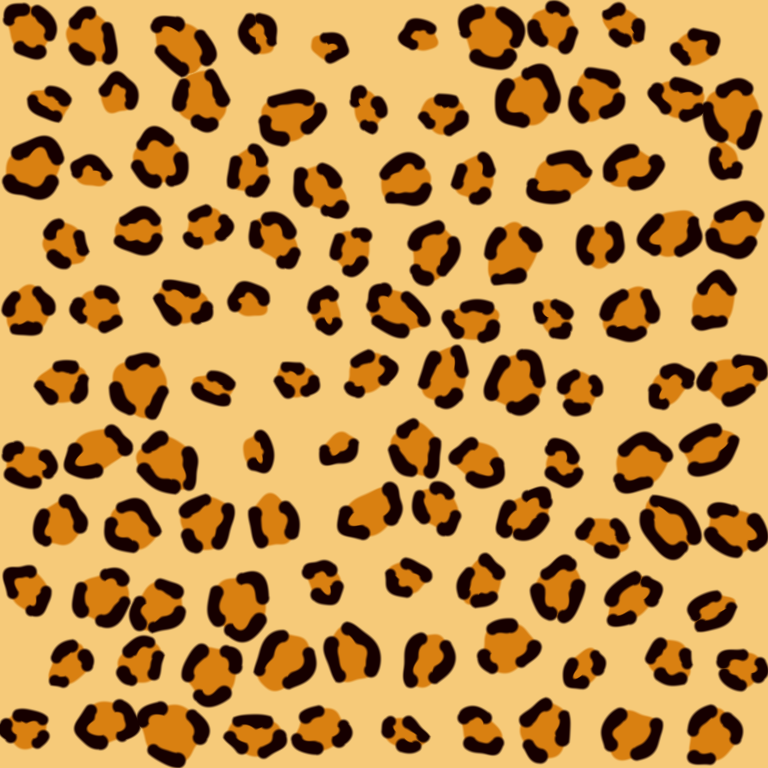
Give the GLSL for this pattern, as a WebGL 2 fragment shader.

```glsl
#version 300 es
precision highp float;

uniform vec2 u_resolution;
out vec4 fragColor;

const float TAU = 6.2831853;
const vec2 GRID = vec2(10.0, 11.0);
const vec3 SAND = vec3(0.965, 0.792, 0.474);
const vec3 AMBER = vec3(0.852, 0.500, 0.066);
const vec3 INK = vec3(0.088, 0.0, 0.0);

float hash(vec2 cell, float salt) {
    vec3 v = fract(vec3(cell.xyx + salt * 7.31) * vec3(0.1031, 0.1030, 0.0973));
    v += dot(v, v.yzx + 33.33);
    return fract((v.x + v.y) * v.z);
}

vec2 rotate(vec2 p, float angle) {
    float c = cos(angle), s = sin(angle);
    return vec2(c * p.x + s * p.y, c * p.y - s * p.x);
}

// Uneven outline: relative radius at an angle
float wobble(float angle, float phase) {
    return 1.0 + 0.07 * sin(3.0 * angle + phase) + 0.05 * sin(5.0 * angle - 2.3 * phase);
}

// Staggered cell centre, moved by a shared drift and its own jitter
vec2 spotCentre(vec2 cell, float reach) {
    float stagger = 0.5 * mod(cell.y, 2.0) - 0.25;
    vec2 drift = sin(cell.yx * vec2(1.1, 0.9) + cell * 0.6 + vec2(0.4, 2.1));
    vec2 jitter = vec2(hash(cell, 1.0), hash(cell, 2.0)) - 0.5;
    vec2 centre = (cell + 0.5 + vec2(stagger, 0.0)) / GRID + 0.011 * drift + 0.026 * jitter;
    return clamp(centre, vec2(reach), vec2(1.0 - reach));
}

// Distance to a round-ended stroke along part of the outline
float strokeDistance(vec2 p, vec2 radii, float angle, float middle, float halfArc,
                     float halfWidth, float phase) {
    float turn = mod(angle - middle + 0.5 * TAU, TAU) - 0.5 * TAU;
    float nearest = middle + clamp(turn, -halfArc, halfArc);
    vec2 onLine = radii * vec2(cos(nearest), sin(nearest)) * wobble(nearest, phase);
    float width = halfWidth * (1.0 + 0.13 * sin(4.0 * nearest + 3.0 * phase));
    return length(p - onLine) - width;
}

// Distances to one rosette: x = amber filling, y = dark strokes
vec2 rosette(vec2 p, vec2 cell) {
    float size = hash(cell, 3.0);
    float reach = mix(0.027, 0.047, size);
    float halfWidth = mix(0.0077, 0.0090, size);
    float squash = mix(0.70, 0.92, hash(cell, 4.0));
    float phase = TAU * hash(cell, 5.0);
    vec2 radii = reach * vec2(1.0, squash) - halfWidth;

    p = rotate(p - spotCentre(cell, reach), 0.5 * TAU * hash(cell, 6.0));
    vec2 q = p / radii;
    float angle = atan(q.y, q.x + 1e-6);
    float radius = max(length(q), 1e-4);
    float fill = (radius - wobble(angle, phase)) * length(p) / radius - 0.0028;

    // Small spots carry a single hook, the rest two or three strokes
    float count = size < 0.13 ? 1.0 : 2.0 + step(0.42, hash(cell, 7.0));
    float sector = TAU / count;
    float cap = 2.0 * halfWidth / (radii.x + radii.y);
    float ink = 1.0;
    for (float i = 0.0; i < count; i++) {
        float cover = count < 2.0 ? 0.66 : mix(0.56, 0.94, hash(cell, 10.0 + i));
        float halfArc = max(0.5 * sector * cover - cap, 0.04);
        float shift = 0.16 * (hash(cell, 20.0 + i) - 0.5);
        float middle = phase + sector * (i + shift);
        ink = min(ink, strokeDistance(p, radii, angle, middle, halfArc, halfWidth, phase));
    }
    return vec2(fill, ink);
}

// Nearest filling and stroke among the neighbouring cells
vec2 rosetteField(vec2 p) {
    vec2 home = floor(p * GRID);
    vec2 field = vec2(1.0);
    for (float y = -1.0; y <= 1.0; y++) {
        for (float x = -1.0; x <= 1.0; x++) {
            vec2 cell = home + vec2(x, y);
            bool inside = all(greaterThanEqual(cell, vec2(0.0))) && all(lessThan(cell, GRID));
            if (inside) field = min(field, rosette(p, cell));
        }
    }
    return field;
}

float coverage(float dist, float softness) {
    return 1.0 - smoothstep(-softness, softness, dist);
}

void main() {
    vec2 p = gl_FragCoord.xy / u_resolution;
    float softness = max(0.0023, 0.8 / u_resolution.y);
    vec2 field = rosetteField(p);

    vec3 colour = mix(SAND, AMBER, coverage(field.x, softness));
    colour = mix(colour, INK, coverage(field.y, softness));
    fragColor = vec4(colour, 1.0);
}
```
